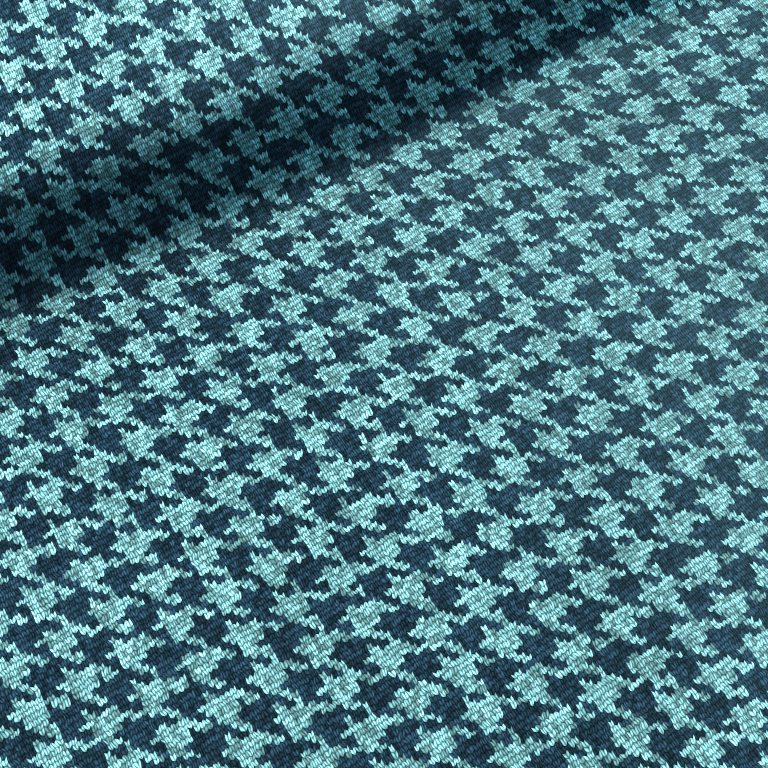
Give the GLSL for this texture, as a Shadertoy shader.

```glsl
float hash(vec2 p) {
    vec3 q = fract(p.xyx * vec3(0.1031, 0.1030, 0.0973));
    q += dot(q, q.yzx + 33.33);
    return fract((q.x + q.y) * q.z);
}

float noise(vec2 p) {
    vec2 i = floor(p), f = fract(p);
    f = f * f * (3.0 - 2.0 * f);
    return mix(mix(hash(i), hash(i + vec2(1, 0)), f.x),
               mix(hash(i + vec2(0, 1)), hash(i + vec2(1, 1)), f.x), f.y);
}

// Two-and-two twill of half light, half dark threads: 1 is light yarn
float houndstooth(vec2 uv) {
    vec2 thread = 1.0 - step(0.5, fract(uv));
    return fract(2.0 * (uv.x - uv.y)) < 0.5 ? thread.x : thread.y;
}

// Signed height above the crease at the foot of the fold
float foldHeight(vec2 p) {
    return p.y - 0.59 - 0.43 * p.x + 0.012 * sin(5.0 * p.x);
}

// Turned cloth seen in perspective, lifted behind the crease
vec2 clothCoords(vec2 p) {
    float d = foldHeight(p);
    p -= 0.5;
    p.y -= 0.22 * max(d, 0.0);
    p /= 1.0 - 0.25 * p.y;
    return vec2(13.13 * p.x + 8.64 * p.y, 9.39 * p.x - 15.75 * p.y);
}

// Knitted loops, each stitch taking a single yarn colour
vec3 knit(vec2 uv) {
    vec2 gauge = vec2(10.0, 8.0);
    vec2 st = uv * gauge;
    st += 0.5 * (vec2(noise(st * 0.8), noise(st * 0.8 + 70.0)) - 0.5);
    st.y += 0.8 * abs(fract(st.x) - 0.5);
    vec2 cell = floor(st), f = fract(st);
    vec2 stray = 0.07 * (vec2(hash(cell + 31.0), hash(cell + 87.0)) - 0.5);
    float isLight = houndstooth((cell + 0.5) / gauge + stray);

    float side = abs(f.x - 0.5);
    float legs = smoothstep(0.0, 0.22, side) * smoothstep(0.5, 0.34, side);
    float relief = sqrt(4.0 * f.y * (1.0 - f.y)) * mix(0.35, 1.0, legs);
    float fleck = mix(0.7, 1.28, hash(cell + 200.0));
    float fibre = mix(0.82, 1.18, noise(st * vec2(4.0, 3.0)));

    vec3 yarn = mix(vec3(0.145, 0.25, 0.315), vec3(0.51, 0.77, 0.79), isLight);
    return yarn * mix(0.4, 1.42, relief) * fleck * fibre;
}

// Shadow under the fold, light on its crest, haze toward the far right
vec3 shade(vec3 colour, vec2 p) {
    float d = foldHeight(p);
    float shadow = smoothstep(-0.025, 0.04, d) * (1.0 - smoothstep(0.11, 0.22, d));
    float nearCrease = smoothstep(-0.16, 0.0, d) * (1.0 - smoothstep(0.1, 0.2, d));
    float light = 0.97 + 0.12 * (noise(p * 5.0) - 0.5);
    light *= 1.0 - 0.16 * nearCrease * (1.0 - p.x);
    light += 0.14 * smoothstep(0.18, 0.3, d);

    // Shaded yarn keeps more blue than red
    vec3 shadowTint = mix(vec3(0.28, 0.38, 0.43), vec3(0.45, 0.58, 0.62), p.x);
    colour *= light * mix(vec3(1.0), shadowTint, shadow);
    float haze = smoothstep(0.7, 1.7, p.x + p.y) * (1.0 - shadow);
    return mix(colour, vec3(0.50, 0.68, 0.71), 0.22 * haze);
}

void mainImage(out vec4 fragColor, in vec2 fragCoord) {
    vec3 sum = vec3(0.0);
    // Nine samples per pixel smooth the stitch edges
    for (int j = -1; j <= 1; j++) {
        for (int i = -1; i <= 1; i++) {
            vec2 p = (fragCoord + vec2(i, j) / 3.0) / iResolution.xy;
            sum += shade(knit(clothCoords(p)), p);
        }
    }
    fragColor = vec4(clamp(sum / 9.0, 0.0, 1.0), 1.0);
}
```
